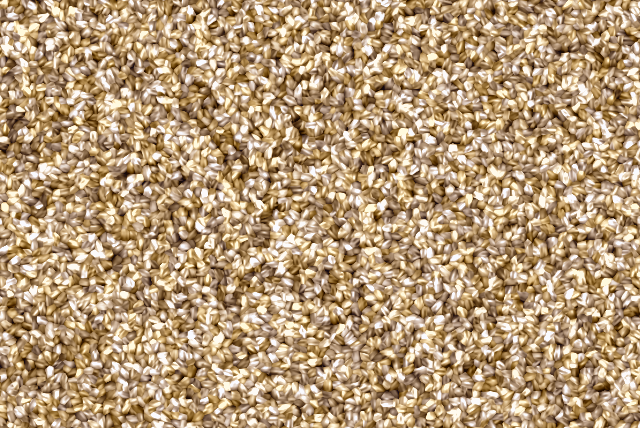
This texture is drawn by a WebGL 2 fragment shader. Its source:

```glsl
#version 300 es
precision highp float;
// Cut-pile carpet: overlapping twisted yarn tufts in sand, ochre and brown.

uniform vec2 u_resolution;
out vec4 fragColor;

const float TUFT_ROWS = 57.0;               // tufts per canvas height
const float JITTER = 0.85;                  // scatter of tufts in their cells
const vec2 TUFT_SIZE = vec2(0.95, 0.62);    // half length and half width, in cells
const float LIFT = 0.6;                     // random height of a tuft
const float EDGE_SHARPNESS = 12.0;          // crispness where tufts overlap
const vec2 FIBRE_FREQUENCY = vec2(1.5, 3.4);
const vec2 LIGHT_DIRECTION = vec2(-0.5, 0.85);

const float MEAN_TONE = 0.685;
const float MEAN_HEIGHT = 0.85;
const float TUFT_CONTRAST = 0.42;
const float FIBRE_CONTRAST = 0.60;
const float DEPTH_CONTRAST = 0.34;
const float LIGHT_CONTRAST = 0.10;
const float MOTTLE_CONTRAST = 0.10;
const float MOTTLE_FREQUENCY = 9.0;
const vec3 WARM_TINT = vec3(0.05, 0.0, -0.17);

// Yarn colours from deep shadow to highlight, ordered by their red value.
const int SHADES = 8;
const vec3 YARN[SHADES] = vec3[SHADES](
    vec3(0.10, 0.04, 0.01), vec3(0.27, 0.15, 0.04),
    vec3(0.44, 0.31, 0.15), vec3(0.58, 0.45, 0.29),
    vec3(0.72, 0.59, 0.43), vec3(0.85, 0.74, 0.60),
    vec3(0.96, 0.90, 0.80), vec3(1.00, 0.98, 0.94));

float hash(vec2 p) {
    return fract(sin(dot(p, vec2(127.1, 311.7))) * 43758.55);
}

float noise(vec2 p) {
    vec2 cell = floor(p);
    vec2 f = fract(p);
    f = f * f * (3.0 - 2.0 * f);
    float low = mix(hash(cell), hash(cell + vec2(1.0, 0.0)), f.x);
    float high = mix(hash(cell + vec2(0.0, 1.0)), hash(cell + 1.0), f.x);
    return mix(low, high, f.y);
}

// Piecewise ramp through the yarn colours.
vec3 yarnColour(float tone) {
    vec3 colour = YARN[0];
    for (int i = 1; i < SHADES; i++) {
        float start = YARN[i - 1].r;
        float blend = clamp((tone - start) / (YARN[i].r - start), 0.0, 1.0);
        colour = mix(colour, YARN[i], blend);
    }
    return colour;
}

// Returns tone (x) and warmth (y) of the uppermost tuft at p.
vec2 carpetPile(vec2 p) {
    vec2 home = floor(p);
    vec2 sum = vec2(0.0);
    float total = 0.0;
    for (int y = -1; y <= 1; y++) {
        for (int x = -1; x <= 1; x++) {
            vec2 id = home + vec2(x, y);
            vec2 random = vec2(hash(id), hash(id + 41.3));
            vec2 offset = p - id - 0.5 - JITTER * (random - 0.5);

            // Each tuft is a domed ellipse at its own angle.
            float angle = 6.2832 * hash(id + 83.7);
            float c = cos(angle);
            float s = sin(angle);
            vec2 local = mat2(c, -s, s, c) * offset;
            vec2 scaled = local / TUFT_SIZE;
            float height = 1.0 - dot(scaled, scaled) + LIFT * hash(id + 19.1);

            // Shade by yarn, fibre strands, depth and light.
            float fibre = noise(local * FIBRE_FREQUENCY + 50.0 * random);
            float tone = MEAN_TONE
                + TUFT_CONTRAST * (hash(id + 67.9) - 0.5)
                + FIBRE_CONTRAST * (fibre - 0.5)
                + DEPTH_CONTRAST * (height - MEAN_HEIGHT)
                + LIGHT_CONTRAST * dot(offset, LIGHT_DIRECTION);
            float warmth = hash(id + 97.3) - 0.5;

            float weight = exp(EDGE_SHARPNESS * height);
            sum += weight * vec2(tone, warmth);
            total += weight;
        }
    }
    return sum / total;
}

void main() {
    vec2 uv = gl_FragCoord.xy / u_resolution.y;
    vec2 pile = carpetPile(uv * TUFT_ROWS);

    // Broad, faint unevenness of the pile.
    float mottle = noise(uv * MOTTLE_FREQUENCY + 7.0) - 0.5;
    float tone = pile.x + MOTTLE_CONTRAST * mottle;

    vec3 colour = yarnColour(tone) + WARM_TINT * pile.y;
    fragColor = vec4(clamp(colour, 0.0, 1.0), 1.0);
}
```
